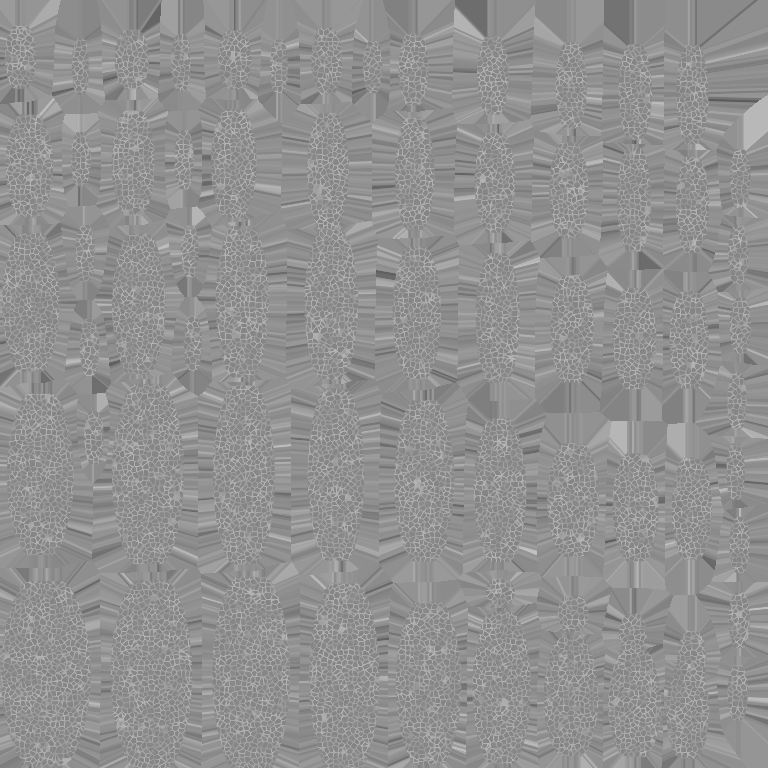
A three.js fragment shader for this pattern:

```glsl
// Rows of tall crackled islands, shrinking up and right, with their edge tones streaked across the gaps.
#define COLUMNS 9.0
#define ROWS 5.0
#define FACETS 8.0
#define FLAT_TOP 1.12
#define CRACK_SCALE 150.0
#define CRACK_WIDTH 0.13
#define STREAK_SCALE 330.0
#define EDGE_BLUR 0.0012
#define GROUND_TONE 0.53
#define CRACK_TONE 0.71
#define STREAK_TONE 0.565

varying vec2 vUv;

float edgeDistance = 10.0;
vec2 edgePoint = vec2(0.0);

float hash(vec2 p) {
  vec3 q = fract(p.xyx * vec3(0.1031, 0.1030, 0.0973));
  q += dot(q, q.yzx + 33.33);
  return fract((q.x + q.y) * q.z);
}

// Noise with flat plateaus and softened borders
float plateauNoise(vec2 p) {
  vec2 cell = floor(p);
  vec2 f = smoothstep(0.25, 0.75, fract(p));
  return mix(mix(hash(cell), hash(cell + vec2(1.0, 0.0)), f.x),
             mix(hash(cell + vec2(0.0, 1.0)), hash(cell + 1.0), f.x), f.y);
}

// Keeps the signed distance and closest edge point of the nearest faceted oval
void addIsland(vec2 p, vec2 center, vec2 radius) {
  vec2 seed = floor(center * 997.0);
  center += 0.007 * (vec2(hash(seed), hash(seed + 7.0)) - 0.5);
  radius *= 0.93 + 0.14 * vec2(hash(seed + 13.0), hash(seed + 29.0));
  vec2 offset = p - center;
  vec2 a = abs(offset);
  if (length(max(a - radius, 0.0)) > edgeDistance) return;

  float nearest = 10.0;
  float side = 1.0;
  vec2 closest = vec2(0.0);
  vec2 start = vec2(radius.x, 0.0);
  for (float k = 1.0; k <= FACETS; k++) {
    float angle = 1.5708 * k / FACETS;
    vec2 end = radius * vec2(cos(angle), min(FLAT_TOP * sin(angle), 1.0));
    vec2 edge = end - start;
    vec2 toPoint = a - start;
    vec2 foot = start + edge * clamp(dot(toPoint, edge) / dot(edge, edge), 0.0, 1.0);
    float d = distance(a, foot);
    if (d < nearest) {
      nearest = d;
      closest = foot;
      side = edge.x * toPoint.y - edge.y * toPoint.x < 0.0 ? 1.0 : -1.0;
    }
    start = end;
  }
  if (nearest * side < edgeDistance) {
    edgeDistance = nearest * side;
    edgePoint = center + closest * vec2(offset.x < 0.0 ? -1.0 : 1.0, offset.y < 0.0 ? -1.0 : 1.0);
  }
}

// Columns crowd to the right and lean left with height
float columnX(float i, float y) {
  return 0.068 + 0.1406 * i - 0.0046 * i * i - 0.042 * y * max(0.0, 1.0 - i / 7.0);
}

void addAllIslands(vec2 p) {
  // Main grid
  for (float i = 0.0; i < COLUMNS; i++) {
    float right = smoothstep(2.0, 8.5, i);
    for (float j = 0.0; j < ROWS; j++) {
      float y = 0.124 + 0.281 * j - 0.0203 * j * j - 0.05 * right;
      float halfHeight = mix(0.122 - 0.0078 * j - 0.0031 * j * j, 0.063, right);
      float halfWidth = mix(mix(0.055, 0.026, i / COLUMNS), 0.021, j / (ROWS - 1.0));
      addIsland(p, vec2(columnX(i, y), y), vec2(halfWidth, halfHeight));
    }
  }
  // Slivers between the left columns
  for (float i = 0.0; i < 4.0; i++) {
    for (float k = 0.0; k < 5.0; k++) {
      float y = 0.427 + 0.122 * k;
      if (k >= min(4.0, i * i)) addIsland(p, vec2(columnX(i + 0.5, y), y), vec2(0.012, 0.036));
    }
  }
  // Small islands above the lowest row, then the narrow last column
  for (float i = 5.0; i < 9.0; i++) {
    addIsland(p, vec2(columnX(i, 0.2), 0.38 - 0.03 * i), vec2(0.019, 0.006 * i - 0.013));
  }
  for (float k = 0.0; k < 8.0; k++) {
    addIsland(p, vec2(columnX(9.0, 0.5), 0.1 + 0.095 * k), vec2(0.013, 0.037));
  }
}

// Light lines along irregular cell borders
float crackle(vec2 p) {
  vec2 cell = floor(p);
  float first = 8.0;
  float second = 8.0;
  for (float x = -1.0; x <= 1.0; x++) {
    for (float y = -1.0; y <= 1.0; y++) {
      vec2 id = cell + vec2(x, y);
      float d = distance(p, id + vec2(hash(id), hash(id + 51.0)));
      second = min(second, max(first, d));
      first = min(first, d);
    }
  }
  float line = 1.0 - smoothstep(CRACK_WIDTH * 0.4, CRACK_WIDTH * 2.2, second - first);
  return line * (0.35 + 0.65 * plateauNoise(p * 0.7 + 19.0));
}

void main() {
  addAllIslands(vUv);
  float grain = plateauNoise(vUv * CRACK_SCALE * 1.3) - 0.5;
  float island = mix(GROUND_TONE + 0.03 * grain, CRACK_TONE, crackle(vUv * CRACK_SCALE));
  float streak = mix(plateauNoise(edgePoint * STREAK_SCALE), plateauNoise(edgePoint * STREAK_SCALE * 0.4 + 71.0), 0.35) - 0.5;
  float gap = STREAK_TONE + 0.14 * streak + 1.1 * streak * streak * streak;
  float tone = mix(island, gap, smoothstep(-EDGE_BLUR, EDGE_BLUR, edgeDistance));
  gl_FragColor = vec4(vec3(tone), 1.0);
}
```
